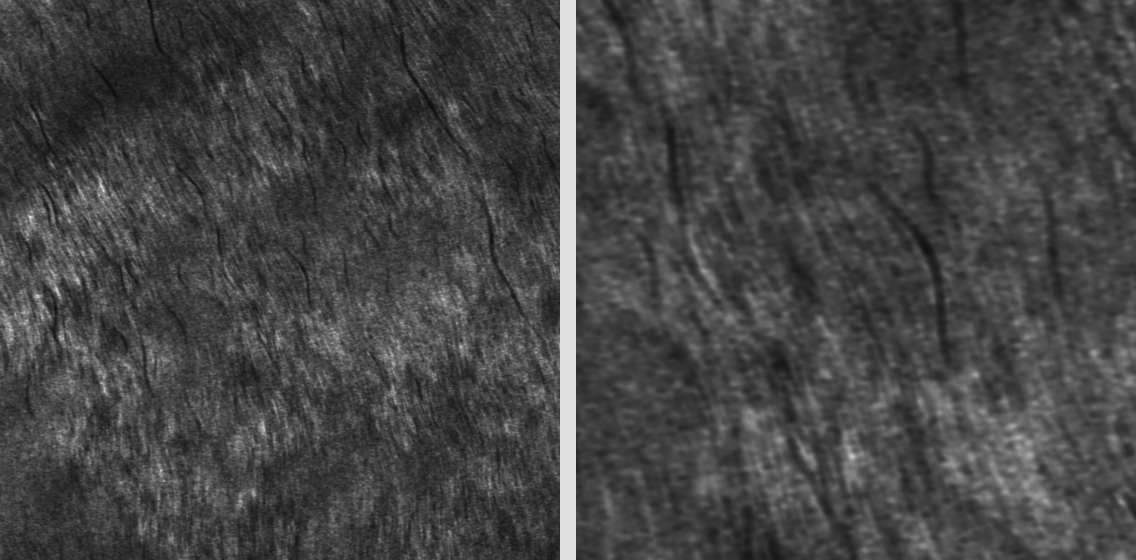
Left: the whole. Right: its middle third, enlarged.
This texture is drawn by a three.js fragment shader. Its source:

```glsl
// Dark grey fibrous tissue: slanted fine strands, cloudy light patches, thin cracks and grain.
varying vec2 vUv;

vec3 hash3(vec2 p) {
  vec3 q = fract(p.xyx * vec3(0.1031, 0.1030, 0.0973));
  q += dot(q, q.yxz + 33.33);
  return fract((q.xxy + q.yxx) * q.zyx);
}

// Cellular noise: soft spots of random sign, one per cell, centred on zero
float spots(vec2 p) {
  vec2 cell = floor(p);
  float sum = 0.0;
  for (int j = -1; j <= 1; j++) {
    for (int i = -1; i <= 1; i++) {
      vec2 id = cell + vec2(float(i), float(j));
      vec3 rnd = hash3(id);
      vec2 away = p - id - rnd.xy;
      float body = max(0.0, 1.0 - dot(away, away));
      sum += (2.0 * rnd.z - 1.0) * body * body;
    }
  }
  return sum;
}

// Coordinates across and along the strands, which lean more towards the top
vec2 strandSpace(vec2 p) {
  float bend = 0.012 * sin(9.0 * p.y + 5.0 * p.x) + 0.004 * sin(27.0 * p.y - 16.0 * p.x);
  return vec2(p.x + 0.12 * p.y + 0.24 * p.y * p.y + bend, p.y - 0.4 * p.x);
}

// Broad light and shade from waves, then clouds drawn out up to the right
float clouds(vec2 p) {
  float shade = 0.14 * cos(6.3 * (p.y - 0.33)) + 0.10 * cos(7.0 * (p.x - 0.82));
  vec2 hollow = (p - vec2(0.91, 0.70)) / vec2(0.09, 0.08);
  shade -= 0.4 * exp(-dot(hollow, hollow));
  vec2 slanted = vec2(0.86 * p.x + 0.5 * p.y, 0.86 * p.y - 0.5 * p.x);
  shade += 0.26 * spots(slanted * vec2(3.5, 7.0) + 4.0);
  shade += 0.22 * spots(slanted * vec2(9.0, 14.0) + 31.0);
  return shade;
}

// Strands from wide to hair fine
float strands(vec2 s) {
  float sum = 0.18 * spots(s * vec2(34.0, 22.0) + 7.0);
  sum += 0.17 * spots(s * vec2(75.0, 28.0) + 53.0);
  sum += 0.19 * spots(s * vec2(150.0, 36.0) + 91.0);
  sum += 0.17 * spots(s * vec2(250.0, 62.0) + 17.0);
  return sum;
}

// Short tapered cracks, at most one per cell, each column shifted by chance
float shortCracks(vec2 s, vec2 count, float seed) {
  vec2 q = s * count + seed;
  q.y += 5.0 * hash3(vec2(floor(q.x), 77.0)).x;
  vec3 rnd = hash3(floor(q) + 120.0);
  vec2 f = fract(q);
  float middle = 0.3 + 0.4 * rnd.x + 0.1 * sin(7.0 * f.y + 6.0 * rnd.y);
  float gap = abs(f.x - middle) / count.x;
  float taper = smoothstep(0.05, 0.4, f.y) * (1.0 - smoothstep(0.6, 0.95, f.y));
  float depth = smoothstep(0.45, 0.9, rnd.z);
  return taper * depth * (1.0 - smoothstep(0.0005, 0.0055, gap));
}

// Signed distance to the right of the long crack
float longCrackSide(vec2 p) {
  float path = 0.69 + 0.46 * (1.0 - p.y) + 0.016 * sin(18.0 * (0.78 - p.y));
  path += 0.003 * sin(55.0 * p.y) - 0.12 * pow(max(0.0, 0.62 - p.y), 1.5);
  return (p.x - path) * 0.9;
}

void main() {
  vec2 p = vUv;
  vec2 s = strandSpace(p);
  float shade = clouds(p);

  // Strands come and go in places and stand out more in the light patches
  float presence = clamp(1.0 + 0.8 * shade + 0.7 * spots(p * 8.0 + 43.0), 0.45, 1.6);
  float tone = shade + strands(s) * presence;

  // Fine grain, a little wider than tall
  tone += 0.25 * spots(p * vec2(210.0, 320.0) + 11.0);
  tone += 0.15 * spots(p * vec2(110.0, 140.0) + 67.0);

  // Short cracks in two sizes fade out towards the lower right
  float cracked = smoothstep(-0.3, 0.3, p.y - 0.6 * p.x);
  tone -= 0.8 * cracked * shortCracks(s, vec2(14.0, 6.0), 0.0);
  tone -= 0.6 * cracked * shortCracks(s, vec2(19.0, 11.0), 23.0);

  // Long crack with a break in it and a lit right edge
  float side = longCrackSide(p);
  float reach = 0.2 + 0.8 * smoothstep(0.03, 0.07, abs(p.y - 0.67));
  reach *= smoothstep(0.3, 0.55, p.y) * (0.8 + 0.2 * sin(31.0 * p.y));
  tone -= 0.9 * reach * (1.0 - smoothstep(0.0005, 0.0055, abs(side)));
  tone += 0.3 * reach * smoothstep(0.002, 0.01, side) * (1.0 - smoothstep(0.012, 0.06, side));

  gl_FragColor = vec4(vec3(0.238 * exp(tone)), 1.0);
}
```
